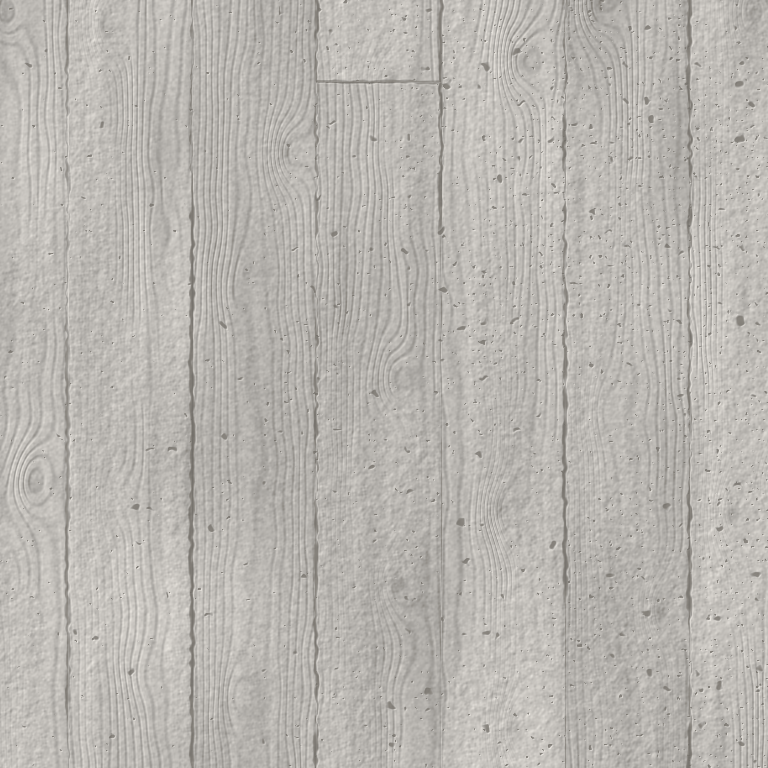
Reproduce this texture procedurally as a three.js fragment shader.

```glsl
// Board-formed grey concrete: vertical plank imprints with wood grain, knots, ragged seams and air pits.
varying vec2 vUv;

float hash(vec2 p) {
  return fract(sin(dot(p, vec2(127.1, 311.7))) * 43758.5453);
}

float noise(vec2 p) {
  vec2 i = floor(p), f = fract(p);
  f = f * f * (3.0 - 2.0 * f);
  return mix(mix(hash(i), hash(i + vec2(1.0, 0.0)), f.x),
             mix(hash(i + vec2(0.0, 1.0)), hash(i + vec2(1.0, 1.0)), f.x), f.y);
}

// Plank number; the fourth visible plank is cut by a butt joint near the top
float plankId(vec2 p) {
  float id = mod(floor((p.x - 0.088) / 0.162), 6.0);
  return id == 2.0 && p.y > 0.893 ? 9.0 : id;
}

// Where the grain is lost to coarse, sandy concrete
float roughness(vec2 p, float id) {
  float r = noise(vec2(p.x * 16.0, p.y * 4.0) + id * 7.3) + 0.3 * noise(p * vec2(50.0, 20.0)) - 0.15;
  return smoothstep(0.25, 0.7, r) * (id == 1.0 ? 0.4 : 1.0);
}

// x: groove pattern of the wood grain, y: knot core
vec2 grain(vec2 p, float id) {
  float across = fract((p.x - 0.088) / 0.162);
  float phase = across * 14.0 + 3.5 * noise(vec2(across * 3.0 + id * 5.0, p.y * 2.5 + id))
              + 0.7 * noise(vec2(p.x * 50.0, p.y * 20.0));
  float core = 0.0;
  for (int i = 0; i < 3; i++) {
    vec2 seed = vec2(id + 2.0, float(i) * 3.7 + 1.0);
    vec2 centre = vec2(0.2 + 0.6 * hash(seed), (float(i) + hash(seed + 9.0)) / 3.0);
    vec2 d = (vec2(across, p.y) - centre) * vec2(0.162, 0.6);
    float r2 = dot(d, d), shown = step(0.35, hash(seed + 4.0));
    phase += (1.5 + 2.5 * shown) * exp(-r2 * 1300.0);
    core = max(core, shown * exp(-r2 * 14000.0));
  }
  float line = abs(fract(phase) - 0.5) * 2.0;
  return vec2(smoothstep(0.4, 1.0, line), core);
}

// Ragged dark line between planks, fading out along some seams
float seam(vec2 p) {
  float k = floor((p.x - 0.088) / 0.162 + 0.5);
  float d = p.x - 0.088 - 0.162 * k;
  d += 0.002 * (noise(vec2(k * 9.0, p.y * 20.0)) - 0.5) + 0.004 * (noise(p * vec2(150.0, 110.0)) - 0.5);
  float wear = smoothstep(0.25, 0.65, 0.6 * noise(vec2(k * 13.0 + 2.0, p.y * 8.0)) + 0.4 * noise(vec2(k * 5.0, p.y * 50.0)));
  float strength = 0.3 + 0.7 * wear;
  if (k == 0.0) strength *= 0.75;
  if (k == 3.0) strength *= 0.15 + 0.85 * smoothstep(0.69, 0.72, p.y);
  if (k == 4.0) strength *= 0.1 + 0.9 * smoothstep(0.2, 0.25, p.y);
  float line = strength * (1.0 - smoothstep(0.0004, 0.0015 + 0.0025 * wear, abs(d)));
  float joint = abs(p.y - 0.893 + 0.003 * (noise(p * 110.0) - 0.5));
  float inPlank = step(0.412, p.x) * step(p.x, 0.574);
  return max(line, 0.7 * inPlank * (1.0 - smoothstep(0.0004, 0.0035, joint)));
}

// Air pits in three sizes, denser toward the right
float pits(vec2 p) {
  float mask = 0.0;
  float density = 0.04 + 0.26 * smoothstep(0.2, 0.95, p.x) * noise(p * 5.0 + 3.0);
  for (int i = 0; i < 3; i++) {
    float cells = 42.0 * exp2(float(i) * 0.9);
    vec2 q = p * cells + 0.35 * vec2(noise(p * cells * 3.0), noise(p * cells * 3.0 + 31.0));
    vec2 cell = floor(q) + float(i) * 57.0;
    vec2 centre = 0.3 + 0.4 * vec2(hash(cell), hash(cell + 17.0));
    float size = mix(0.07, 0.25, hash(cell + 41.0) * hash(cell + 83.0));
    float d = length((fract(q) - centre) * vec2(1.0, 1.0 + 0.5 * hash(cell + 23.0)));
    mask = max(mask, step(hash(cell + 71.0), density) * (1.0 - smoothstep(size - 0.07, size + 0.07, d)));
  }
  return mask;
}

// Surface height; the sand is sampled on a turned grid
float relief(vec2 p) {
  float id = plankId(p);
  float rough = roughness(p, id);
  vec2 s = mat2(0.8, 0.6, -0.6, 0.8) * p;
  float sand = 0.45 * noise(s * 340.0) + 0.65 * noise(s * 190.0 + 5.0)
             + rough * (0.9 * noise(s * 105.0) + 0.7 * noise(p * vec2(75.0, 50.0)));
  return sand * (0.6 + 0.55 * rough) - 0.65 * grain(p, id).x * (1.0 - 0.8 * rough)
       - 0.7 * pits(p) - 1.1 * seam(p);
}

void main() {
  vec2 p = vUv;
  float id = plankId(p);
  float rough = roughness(p, id);
  vec2 wood = grain(p, id);

  // Light from the upper left
  float slope = relief(p) - relief(p + vec2(-0.0013, 0.0011));
  float tone = 0.735 + 0.165 * clamp(slope, -0.9, 0.6);

  // Plank tint, streaks, blotches and fine speckle
  tone += 0.03 * (hash(vec2(id, 5.0)) - 0.5);
  tone += 0.06 * (noise(vec2(p.x * 65.0, p.y * 3.0)) - 0.5);
  tone += 0.08 * (noise(p * vec2(9.0, 5.0) + 20.0) - 0.5);
  tone += 0.07 * (noise(p * 270.0 + 8.0) - 0.5);

  // Dirt in grooves, knots, pits and seams
  tone -= 0.055 * wood.x * (1.0 - 0.8 * rough) + 0.07 * wood.y;
  float edge = abs(fract((p.x - 0.088) / 0.162 + 0.5) - 0.5) * 0.162;
  tone -= 0.06 * exp(-edge * 140.0) * noise(vec2(p.x * 20.0, p.y * 12.0));
  tone = mix(tone, 0.46, 0.8 * pits(p));
  tone = mix(tone, 0.43, 0.8 * seam(p));

  // Warm grey, slightly browner in the darks
  float warmth = 1.0 + 0.8 * smoothstep(0.65, 0.5, tone);
  gl_FragColor = vec4(tone * (1.0 + warmth * vec3(0.017, 0.0, -0.027)), 1.0);
}
```
